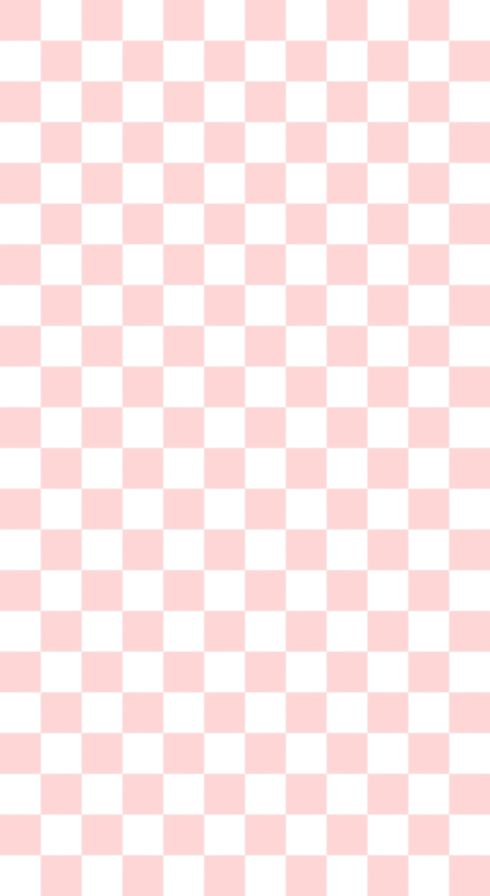
A Shadertoy shader for this pattern:

```glsl
// Pale pink and white checkerboard, 12 by 22 squares, with softly blended seams.

const vec2 GRID = vec2(12.0, 22.0);        // squares across and down
const vec3 WHITE = vec3(1.0);
const vec3 PINK = vec3(1.0, 0.84, 0.84);
const float SEAM_HALF_WIDTH = 0.036;       // in squares
const float SEAM_RED_DIP = 0.025;          // slight greying inside a seam

// Distance to the nearest inner grid line; the canvas border is no seam.
float seamDistance(vec2 p, vec2 grid) {
    vec2 line = round(p);
    vec2 inner = step(0.5, line) * step(line, grid - 0.5);
    vec2 d = mix(vec2(0.5), abs(p - line), inner);
    return min(d.x, d.y);
}

// +1 in pink squares, -1 in white ones; the lower left square is white.
float checkerSign(vec2 p) {
    vec2 cell = floor(p);
    return 2.0 * mod(cell.x + cell.y, 2.0) - 1.0;
}

// Layered sines: faint unevenness along the seams.
float seamWobble(vec2 p) {
    return 0.6 * sin(p.x * 5.3 + p.y * 3.1) + 0.4 * sin(p.y * 9.7 - p.x * 7.9);
}

// Blend of the two colours with a muted tone halfway across the seam.
vec3 seamColor(float coverage, vec3 back, vec3 front, float dip) {
    float middle = 4.0 * coverage * (1.0 - coverage);
    return mix(back, front, coverage) - vec3(dip * middle, 0.0, 0.0);
}

void mainImage(out vec4 fragColor, in vec2 fragCoord) {
    vec2 p = fragCoord / iResolution.xy * GRID;
    float pixel = GRID.x / iResolution.x;

    // Signed distance is positive inside the pink squares.
    float dist = checkerSign(p) * seamDistance(p, GRID);
    float halfWidth = max(SEAM_HALF_WIDTH * (1.0 + 0.12 * seamWobble(p)), 0.6 * pixel);
    float coverage = smoothstep(-halfWidth, halfWidth, dist);

    fragColor = vec4(seamColor(coverage, WHITE, PINK, SEAM_RED_DIP), 1.0);
}
```
